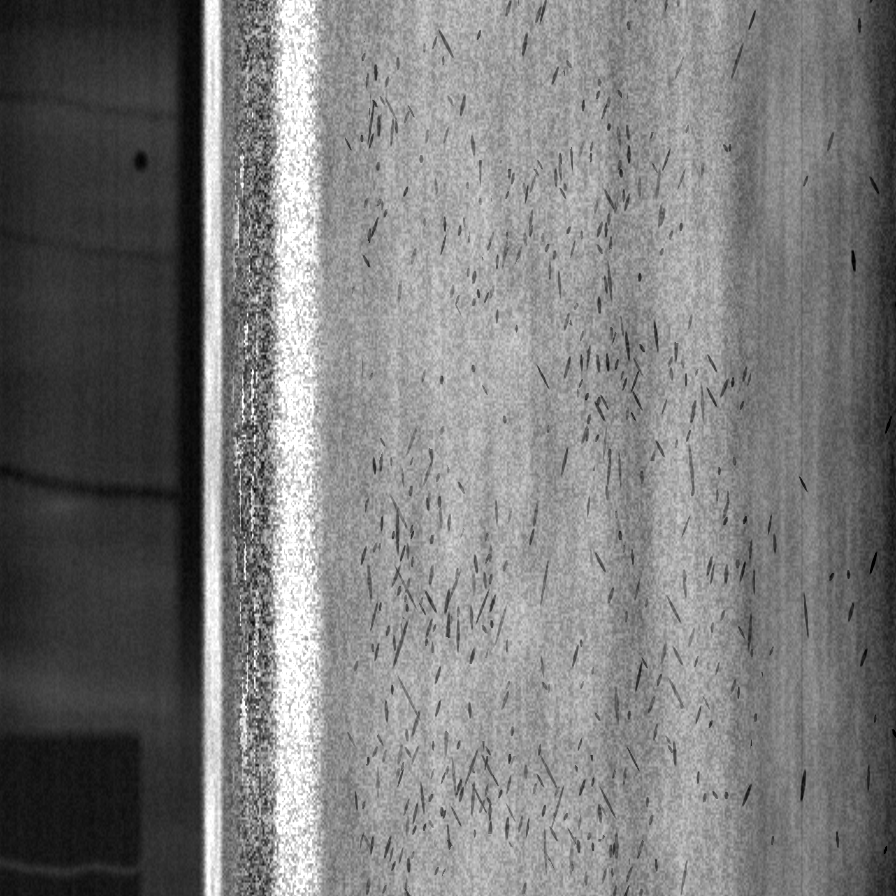
This texture is drawn by a three.js fragment shader. Its source:

```glsl
// Grey scan of a rounded, brushed surface beside a dark recessed panel.
// A chain of soft steps sets the tone across; stretched value noise adds
// fibres and grain, and jittered cells scatter short slanted dark flecks.
varying vec2 vUv;

float hash(vec2 p) {
  vec3 q = fract(p.xyx * vec3(0.1031, 0.1030, 0.0973));
  q += dot(q, q.yzx + 33.33);
  return fract((q.x + q.y) * q.z);
}

float noise(vec2 p) {
  vec2 cell = floor(p), f = fract(p);
  f = f * f * (3.0 - 2.0 * f);
  return mix(mix(hash(cell), hash(cell + vec2(1.0, 0.0)), f.x),
             mix(hash(cell + vec2(0.0, 1.0)), hash(cell + 1.0), f.x), f.y);
}

// Signed noise stretched by its frequency
float ripple(vec2 p, vec2 freq) { return noise(p * freq + 17.0) - 0.5; }

// Soft bump of half width w around c
float bump(float x, float c, float w) {
  float d = (x - c) / w;
  return exp(-d * d);
}

float band(float x, float a, float b, float soft) {
  return smoothstep(a - soft, a + soft, x) * (1.0 - smoothstep(b - soft, b + soft, x));
}

// Moves a tone to a new level while x passes from a to b
float ramp(float tone, float x, float a, float b, float level) {
  return mix(tone, level, smoothstep(a, b, x));
}

float surfaceTone(float x) {
  float t = 0.42;
  t = ramp(t, x, 0.296, 0.318, 0.95);
  t = ramp(t, x, 0.338, 0.368, 0.56);
  t = ramp(t, x, 0.375, 0.440, 0.63);
  t = ramp(t, x, 0.440, 0.490, 0.67);
  t = ramp(t, x, 0.500, 0.640, 0.61);
  t = ramp(t, x, 0.660, 0.695, 0.54);
  t = ramp(t, x, 0.700, 0.750, 0.62);
  t = ramp(t, x, 0.795, 0.835, 0.47);
  t = ramp(t, x, 0.840, 0.880, 0.50);
  t = ramp(t, x, 0.890, 0.965, 0.38);
  return ramp(t, x, 0.955, 1.005, 0.14);
}

// Dark strokes: one tapered, tilted segment in some of the cells
float flecks(vec2 p, vec2 cells, float seed, float density) {
  float ink = 0.0;
  vec2 home = floor(p * cells);
  for (int j = -1; j <= 1; j++) {
    for (int i = -1; i <= 1; i++) {
      vec2 id = home + vec2(float(i), float(j));
      vec2 key = id + seed;
      vec2 jitter = vec2(hash(key), hash(key + 41.3));
      vec2 d = p - (id + jitter) / cells;
      float size = hash(key + 73.7);
      float halfLen = mix(0.25, 0.75, size * size) / cells.y;
      float slope = mix(-0.12, 0.38, hash(key + 9.1));
      slope = mix(slope, -0.5, step(0.88, hash(key + 29.0)));
      float along = clamp(abs(d.y) / halfLen, 0.0, 1.0);
      float width = mix(0.0021, 0.0009, along) * (0.7 + 0.5 * jitter.x);
      float stroke = 1.0 - smoothstep(width * 0.4, width * 1.5, abs(d.x - slope * d.y));
      stroke *= 1.0 - smoothstep(0.7, 1.0, along);
      float shown = step(hash(key + 55.5), density);
      ink = max(ink, stroke * shown * mix(0.45, 1.0, jitter.y));
    }
  }
  return ink;
}

// Recessed panel: stains, a spot, a black box and its shadowed right edge
float panel(vec2 p) {
  float t = 0.195 + 0.07 * ripple(p, vec2(7.0, 9.0)) + 0.03 * ripple(p, vec2(5.0, 45.0));
  t *= mix(0.72, 1.0, smoothstep(0.0, 0.06, p.x));
  t -= 0.035 * smoothstep(0.85, 1.0, p.y);
  float bend = 0.012 * ripple(p, vec2(18.0, 3.0)) - 0.13 * p.x;
  t -= 0.09 * bump(p.y, 0.470 + bend, 0.009);
  t -= 0.04 * bump(p.y, 0.895 + bend, 0.007) + 0.03 * bump(p.y, 0.735 + bend, 0.007);
  t += 0.05 * bump(p.y, 0.435, 0.010) * bump(p.x, 0.07, 0.03);
  t += 0.05 * bump(p.y, 0.235 + bend, 0.025);
  float box = (1.0 - smoothstep(0.150, 0.165, p.x)) * (1.0 - smoothstep(0.170, 0.192, p.y));
  t = mix(t, 0.085, box);
  t += 0.09 * box * bump(p.y, 0.032 + 0.02 * ripple(p, vec2(28.0, 1.0)), 0.006);
  float edge = smoothstep(0.190, 0.208, p.x) * smoothstep(0.10, 0.42, p.y);
  t = mix(t, 0.05, edge);
  float spot = length((p - vec2(0.157, 0.820)) / vec2(0.009, 0.013));
  t += 0.03 * exp(-spot * 0.35);
  t = mix(t, 0.03, 1.0 - smoothstep(0.3, 1.3, spot));
  return t + 0.02 * ripple(p, vec2(230.0, 2.0));
}

void main() {
  vec2 p = vUv;
  float x = p.x + 0.004 * ripple(p, vec2(2.0, 4.0));
  float grain = ripple(p, vec2(510.0, 370.0)) + 0.5 * ripple(p + 3.0, vec2(300.0, 170.0));

  // Brushed surface with long fibres, cloudy patches and a fine seam
  float tone = surfaceTone(x);
  tone += 0.09 * ripple(p, vec2(190.0, 10.0)) + 0.07 * ripple(p, vec2(55.0, 5.0));
  tone += 0.07 * ripple(p, vec2(24.0, 13.0));
  tone -= 0.07 * bump(p.x, 0.895, 0.0012);
  float rough = 0.19 + 0.34 * band(x, 0.268, 0.355, 0.012) - 0.08 * smoothstep(0.80, 0.86, x);
  tone += rough * grain;

  // Scattered flecks, gathered into loose clusters
  float cluster = smoothstep(0.22, 0.75, noise(p * vec2(15.0, 9.0)));
  float density = band(x, 0.405, 0.70, 0.025) + 0.45 * band(x, 0.70, 0.84, 0.02);
  density = density * mix(0.15, 0.75, cluster) + 0.03 * smoothstep(0.84, 0.86, x);
  float ink = max(flecks(p, vec2(58.0, 24.0), 3.0, density * 0.75),
                  flecks(p, vec2(85.0, 52.0), 131.0, density * 0.65));
  tone -= 0.36 * ink;

  // Bright streaks in the groove beside the polished rim
  float streak = smoothstep(0.62, 0.85, noise(p * vec2(380.0, 16.0)) + 0.25 * grain);
  tone += 0.40 * streak * band(x, 0.262, 0.288, 0.006) * band(p.y, 0.15, 0.90, 0.08);
  float rim = band(p.x, 0.229, 0.247, 0.004);
  float rimTone = 0.90 + 0.25 * ripple(p, vec2(240.0, 12.0)) + 0.15 * grain;
  tone = mix(tone, rimTone, rim);

  float shade = panel(p) + 0.045 * grain;
  tone = mix(shade, tone, smoothstep(0.221, 0.230, p.x));
  gl_FragColor = vec4(vec3(clamp(tone, 0.0, 1.0)), 1.0);
}
```
